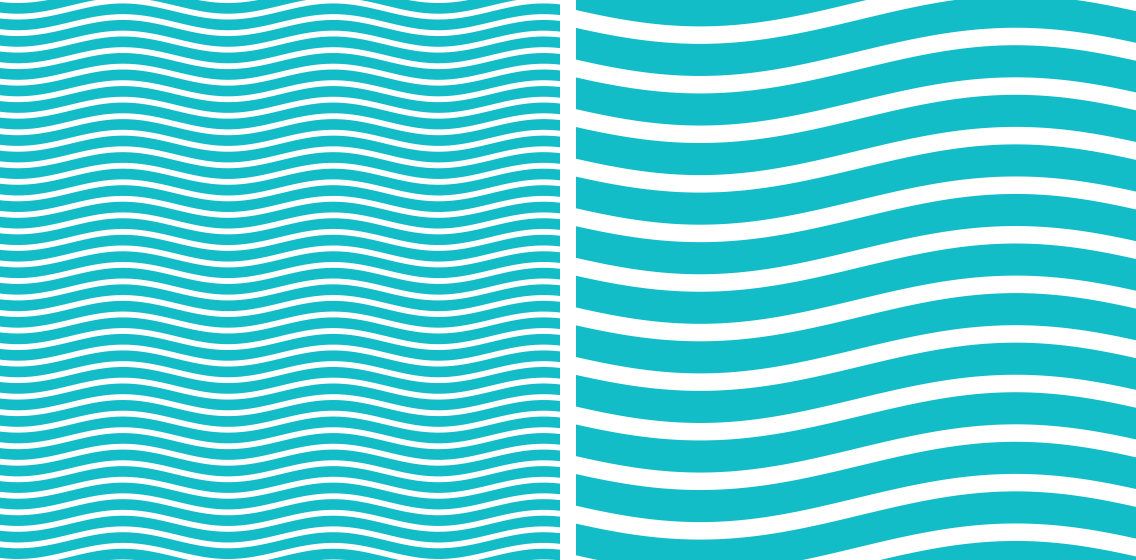
Left: the whole. Right: its middle third, enlarged.
Give the GLSL for this pattern, as a Shadertoy shader.

```glsl
// Thin white wavy stripes stacked on a flat turquoise ground.
// Each stripe is a sine curve; the stack comes from repeating the height
// above the curve with fract, and slope correction keeps the width even.

#define WAVES_ACROSS 2.662
#define LINES_DOWN 33.89
#define CREST_X 0.2194
#define LINE_PHASE 0.371
#define AMPLITUDE 0.01435
#define LINE_WIDTH 0.0104
#define GROUND_COLOR vec3(0.07, 0.74, 0.78)
#define LINE_COLOR vec3(1.0)

const float TAU = 6.2831853;

// Distance to the centre of the nearest wavy line, in canvas units
float waveLineDistance(vec2 p) {
    float frequency = TAU * WAVES_ACROSS;
    float angle = frequency * (p.x - CREST_X);
    float height = p.y - AMPLITUDE * cos(angle);
    float slope = -AMPLITUDE * frequency * sin(angle);

    // Repeat vertically, then project the gap onto the curve normal
    float row = fract(height * LINES_DOWN - LINE_PHASE + 0.5) - 0.5;
    return abs(row) / LINES_DOWN * inversesqrt(1.0 + slope * slope);
}

void mainImage(out vec4 fragColor, in vec2 fragCoord) {
    vec2 p = fragCoord / iResolution.y;
    float pixel = 1.0 / iResolution.y;

    // One-pixel linear edge coverage
    float edge = 0.5 * LINE_WIDTH - waveLineDistance(p);
    float coverage = clamp(edge / pixel + 0.5, 0.0, 1.0);

    fragColor = vec4(mix(GROUND_COLOR, LINE_COLOR, coverage), 1.0);
}
```
